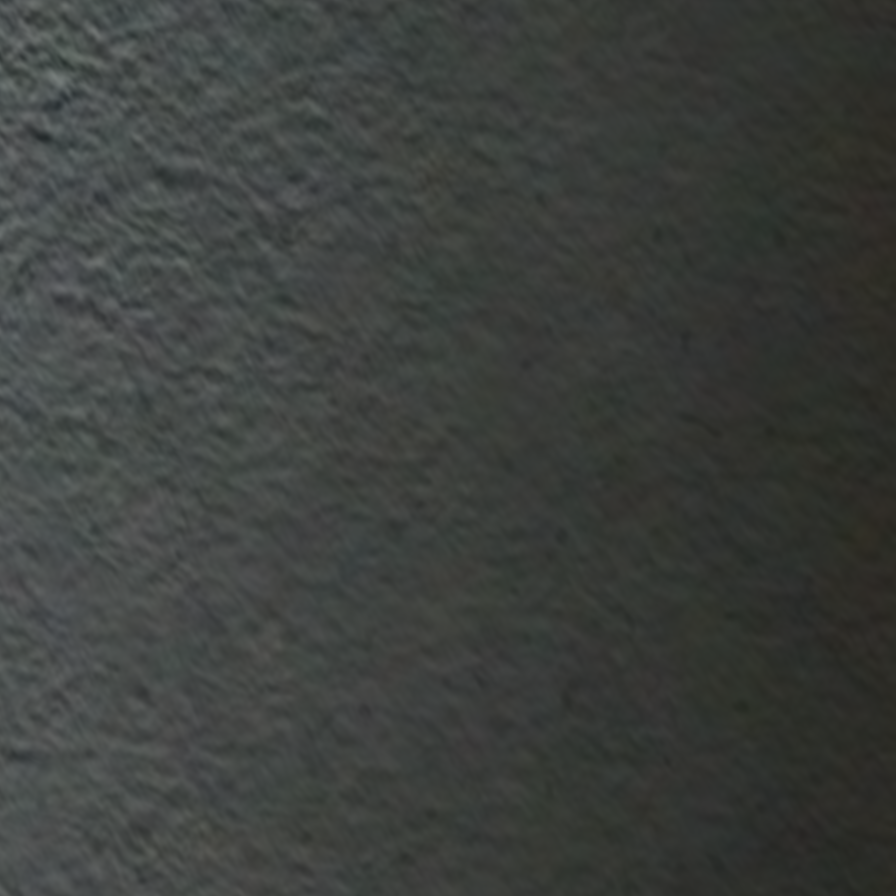
This texture is drawn by a Shadertoy shader. Its source:

```glsl
// A dim, softly focused plaster wall: light falls off from the left edge to the right.
// Slanted gradient noise gives a relief, lit by the difference of two height samples;
// short dark pits, soft mottling and colour blotches are laid over the falloff.

const vec3 LIT_COLOR = vec3(0.315, 0.331, 0.327);
const vec3 SHADE_COLOR = vec3(0.164, 0.171, 0.152);
const vec3 TEAL_TINT = vec3(-0.012, 0.003, 0.006);
const vec3 VIOLET_TINT = vec3(0.005, -0.005, 0.010);
const vec3 WARM_EDGE = vec3(0.014, -0.003, -0.010);

const float GRAIN_ANGLE = -0.80;     // long axis of the bumps, in radians
const float GRAIN_STRETCH = 1.40;    // length of a bump over its width
const float GRAIN_SCALE = 50.0;      // bumps across the canvas
const float LIGHT_OFFSET = 0.40;     // relief sample distance, in bumps
const float RELIEF_DIM = 0.028;      // relief contrast on the dark side
const float RELIEF_LIT = 0.075;      // extra contrast on the lit side
const float RELIEF_CORNER = 0.070;   // extra contrast at the upper left
const float PIT_DEPTH = 0.060;
const float MOTTLE_DEPTH = 0.034;
const float CLOUD_DEPTH = 0.018;

vec2 hashGradient(vec2 cell) {
    vec3 p = fract(vec3(cell.xyx) * vec3(0.1031, 0.1030, 0.0973));
    p += dot(p, p.yzx + 33.33);
    return fract((p.xx + p.yz) * p.zy) * 2.0 - 1.0;
}

float gradientNoise(vec2 p) {
    vec2 cell = floor(p);
    vec2 f = fract(p);
    vec2 u = f * f * f * (f * (f * 6.0 - 15.0) + 10.0);
    vec2 e = vec2(0.0, 1.0);
    float a = dot(hashGradient(cell), f);
    float b = dot(hashGradient(cell + e.yx), f - e.yx);
    float c = dot(hashGradient(cell + e.xy), f - e.xy);
    float d = dot(hashGradient(cell + e.yy), f - e.yy);
    return mix(mix(a, b, u.x), mix(c, d, u.x), u.y);
}

// Height of the plaster: three octaves, each turned against the last.
float plasterHeight(vec2 p) {
    float height = 0.0;
    float weight = 1.0;
    for (int i = 0; i < 3; i++) {
        height += weight * gradientNoise(p);
        p = mat2(0.83, 0.56, -0.56, 0.83) * p * 1.75 + 17.3;
        weight *= 0.52;
    }
    return height;
}

void mainImage(out vec4 fragColor, in vec2 fragCoord) {
    vec2 uv = fragCoord / iResolution.xy;
    vec2 pos = fragCoord / iResolution.y;

    // Light falloff, tilted so the top stays lit a little further
    float light = 1.0 - uv.x + 0.12 * (uv.y - 0.5);
    light += 0.05 * gradientNoise(pos * 3.0 + 40.0);
    light = clamp(light, 0.0, 1.04);
    vec3 color = mix(SHADE_COLOR, LIT_COLOR, light);

    // Slanted grain space with a gentle warp
    vec2 warp = vec2(gradientNoise(pos * 12.0 + 5.0), gradientNoise(pos * 12.0 + 71.0));
    vec2 bent = pos + 0.010 * warp;
    float ca = cos(GRAIN_ANGLE);
    float sa = sin(GRAIN_ANGLE);
    vec2 grain = vec2(ca * bent.x + sa * bent.y, ca * bent.y - sa * bent.x);
    grain = grain * GRAIN_SCALE * vec2(1.0 / GRAIN_STRETCH, 1.0) + 100.0;

    // Relief lit from the upper left, partly along the grain to break up ridges
    vec2 toLight = LIGHT_OFFSET * vec2(-0.60, 0.80);
    float relief = plasterHeight(grain) - plasterHeight(grain + toLight);
    float corner = smoothstep(0.75, 0.0, length(uv - vec2(0.0, 1.0)));
    float contrast = RELIEF_DIM + RELIEF_LIT * light * light + RELIEF_CORNER * corner;
    contrast *= 1.0 + 0.7 * gradientNoise(pos * 8.0 + 90.0);
    float shade = contrast * relief;

    // Short dark pits, soft mottling and broad clouds
    float depth = 0.35 + 0.65 * light;
    float pit = smoothstep(0.20, 0.58, gradientNoise(grain * 0.85 + 53.0));
    shade -= PIT_DEPTH * pit * depth;
    float mottle = gradientNoise(grain * 0.55 + 12.0) + 0.6 * gradientNoise(grain * 0.27 + 37.0);
    shade += MOTTLE_DEPTH * mottle * depth;
    float clouds = gradientNoise(pos * 5.5 + 3.0) + 0.8 * gradientNoise(pos * 11.0 + 47.0);
    shade += CLOUD_DEPTH * clouds * depth;
    color += shade * vec3(1.0, 1.0, 0.97);

    // Colour blotches and the warm right edge
    float tealBlotch = gradientNoise(pos * 9.0 + 23.0) + 0.9 * gradientNoise(pos * 24.0 + 31.0);
    float violetBlotch = gradientNoise(pos * 7.0 + 61.0) + 0.9 * gradientNoise(pos * 21.0 + 83.0);
    color += TEAL_TINT * (1.2 * tealBlotch + 0.6 * corner);
    color += VIOLET_TINT * 1.3 * violetBlotch;
    color += WARM_EDGE * smoothstep(0.88, 1.02, uv.x) * (0.6 + gradientNoise(pos * 5.0 + 7.0));

    fragColor = vec4(clamp(color, 0.0, 1.0), 1.0);
}
```
